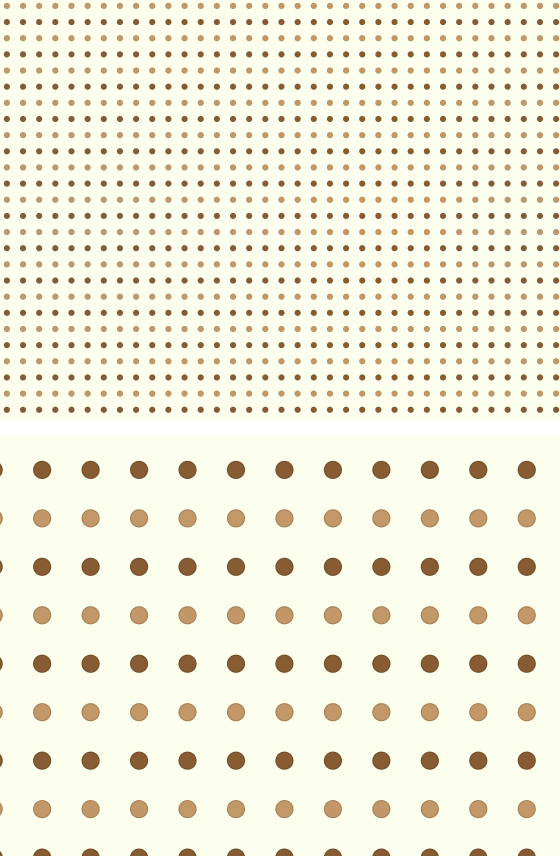
Top, the full canvas; bottom, a detail of the centre.
Write a Shadertoy shader that draws this pattern.

```glsl
// Draws rows of small rimmed dots, alternating dark and light brown on cream.

const float ROWS = 26.0;                    // dots per canvas height
const vec2 DOT_CENTER = vec2(0.425, 0.634); // position inside a cell
const float DOT_RADIUS = 0.187;             // in cell units
const float RIM_WIDTH = 0.022;

const vec3 CREAM = vec3(0.992, 1.0, 0.932);
const vec3 DARK_BROWN = vec3(0.53, 0.36, 0.20);
const vec3 LIGHT_BROWN = vec3(0.765, 0.595, 0.41);

float circleDistance(vec2 p, float radius) {
    return length(p) - radius;
}

// Coverage of a shape from its signed distance, softened over one pixel
float coverage(float dist, float pixel) {
    return clamp(0.5 - dist / pixel, 0.0, 1.0);
}

// Even rows are dark, odd rows are light, counted from the bottom
vec3 rowColor(float row) {
    return mix(DARK_BROWN, LIGHT_BROWN, mod(row, 2.0));
}

// Dot with a thin, slightly darker rim
vec3 paintDot(vec3 base, vec3 fill, vec2 p, float pixel) {
    float dist = circleDistance(p, DOT_RADIUS);
    vec3 rim = fill * 0.84;
    vec3 dotColor = mix(rim, fill, coverage(dist + RIM_WIDTH, pixel));
    return mix(base, dotColor, coverage(dist, pixel));
}

void mainImage(out vec4 fragColor, in vec2 fragCoord) {
    // Square cells sized by the canvas height
    float pixel = ROWS / iResolution.y;
    vec2 grid = fragCoord * pixel;
    vec2 local = fract(grid) - DOT_CENTER;

    vec3 color = paintDot(CREAM, rowColor(floor(grid.y)), local, pixel);
    fragColor = vec4(color, 1.0);
}
```
